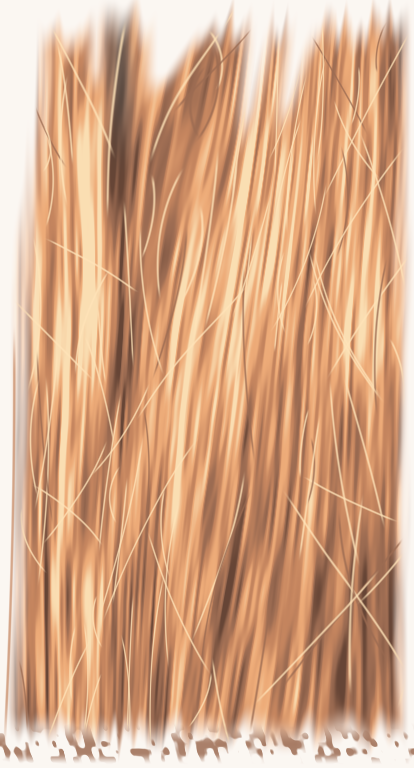
This texture is drawn by a WebGL 1 fragment shader. Its source:

```glsl
precision highp float;
// Draws a hanging bundle of copper and blond hair with frayed ends on a pale ground.
uniform vec2 u_resolution;

const float ASPECT = 0.539;
const vec3 PAPER = vec3(0.985, 0.968, 0.95);
const vec3 SHADOW = vec3(0.40, 0.27, 0.21);
const vec3 BROWN = vec3(0.61, 0.42, 0.32);
const vec3 COPPER = vec3(0.77, 0.52, 0.37);
const vec3 AMBER = vec3(0.93, 0.67, 0.47);
const vec3 BLOND = vec3(0.98, 0.87, 0.70);
const vec3 ASH = vec3(0.50, 0.46, 0.43);

float hash(vec2 p) {
  return fract(sin(dot(p, vec2(127.1, 311.7))) * 43758.5453);
}

float noise(vec2 p) {
  vec2 i = floor(p);
  vec2 f = fract(p);
  f = f * f * (3.0 - 2.0 * f);
  float low = mix(hash(i), hash(i + vec2(1.0, 0.0)), f.x);
  float high = mix(hash(i + vec2(0.0, 1.0)), hash(i + 1.0), f.x);
  return mix(low, high, f.y);
}

float bell(float x, float width) {
  return exp(-x * x / (width * width));
}

// Straightens the leaning, slightly wavy locks into vertical lines.
float flowX(vec2 uv) {
  float lean = 0.28 * bell(uv.x - 0.55, 0.27) * (uv.y - 0.5);
  float wave = 0.035 * (noise(uv * vec2(5.0, 3.5)) - 0.5);
  return uv.x - lean + wave;
}

// Fine fibres, thin tufts and broad locks, each centred on zero.
float fibres(float s, float y) {
  float fine = noise(vec2(s * 115.0, y * 9.0)) - 0.5;
  float tuft = noise(vec2(s * 52.0 + 7.0, y * 5.0)) - 0.5;
  float lock = noise(vec2(s * 13.0 + 31.0, y * 3.0)) - 0.5;
  return 0.75 * fine + 0.55 * tuft + 0.45 * lock;
}

vec3 hairRamp(float t) {
  vec3 c = mix(SHADOW, BROWN, smoothstep(-0.1, 0.22, t));
  c = mix(c, COPPER, smoothstep(0.2, 0.45, t));
  c = mix(c, AMBER, smoothstep(0.43, 0.7, t));
  return mix(c, BLOND, smoothstep(0.68, 1.0, t));
}

// Soft wedge opening upward from its foot to a half width at the top.
float gap(vec2 uv, vec2 foot, float topX, float halfWidth) {
  float rise = (uv.y - foot.y) / (1.0 - foot.y);
  float d = abs(uv.x - mix(foot.x, topX, rise)) - halfWidth * rise;
  return (1.0 - smoothstep(-0.025, 0.03, d)) * smoothstep(0.0, 0.35, rise);
}

// Coverage of the bundle, ragged along the fibres.
float bundle(vec2 uv, float s) {
  float ragged = noise(vec2(s * 60.0, uv.y * 6.0)) - 0.5;
  float left = 0.045 + 0.06 * smoothstep(0.6, 1.0, uv.y) - 0.03 * smoothstep(0.3, 0.0, uv.y);
  float x = uv.x + 0.025 * ragged;
  float cover = smoothstep(left - 0.02, left + 0.045, x);
  cover *= 1.0 - smoothstep(0.945, 0.995, x);
  cover *= 1.0 - smoothstep(0.93, 0.99, uv.y + 0.05 * ragged);
  cover *= smoothstep(0.025, 0.075, uv.y + 0.045 * ragged);
  cover *= 1.0 - gap(uv, vec2(0.23, 0.87), 0.235, 0.018);
  cover *= 1.0 - gap(uv, vec2(0.36, 0.86), 0.45, 0.09);
  cover *= 1.0 - gap(uv, vec2(0.58, 0.79), 0.64, 0.035);
  cover *= 1.0 - gap(uv, vec2(0.67, 0.81), 0.745, 0.04);
  return cover;
}

// Curved hair around a centre, given half its height, side sweep and bend.
float strand(vec2 p, vec2 centre, float reach, float sweep, float bend, float width) {
  float t = (p.y - centre.y) / reach;
  float dx = p.x - centre.x - sweep * t - bend * t * t;
  float slope = (sweep + 2.0 * bend * t) / reach * ASPECT;
  float d = abs(dx) * ASPECT / sqrt(1.0 + slope * slope);
  float blur = 0.6 / u_resolution.y + 0.0004;
  float line = 1.0 - smoothstep(width - blur, width + blur, d);
  return line * (1.0 - smoothstep(0.75, 1.0, abs(t)));
}

void main() {
  vec2 uv = gl_FragCoord.xy / u_resolution;
  float s = flowX(uv);
  float cover = bundle(uv, s);

  // Body tone: bright middle, darker ends, deep partings.
  float tone = 0.46 + fibres(s, uv.y) + 0.2 * bell(uv.y - 0.6, 0.22);
  tone += 0.25 * (noise(vec2((s - 0.2 * uv.y) * 75.0, uv.y * 12.0)) - 0.5);
  float parting = bell(uv.x - 0.29, 0.03) * smoothstep(0.32, 0.5, uv.y);
  float hollow = bell(uv.x - 0.68, 0.04) * bell(uv.y - 0.5, 0.12);
  tone -= 0.36 * parting + 0.25 * hollow;
  vec3 hair = hairRamp(tone);
  hair = mix(hair, ASH * (0.7 + 0.7 * tone), 0.65 * parting * smoothstep(0.75, 0.9, uv.y));
  vec3 color = mix(PAPER, hair, cover);

  // Loose hairs, mostly blond, some dark, a few swept far sideways.
  for (int i = 0; i < 100; i++) {
    float id = float(i);
    vec2 centre = vec2(hash(vec2(id, 1.0)), 0.05 + 0.9 * hash(vec2(id, 2.0)));
    float reach = 0.03 + 0.11 * hash(vec2(id, 3.0));
    float turn = 2.0 * hash(vec2(id, 4.0)) - 1.0;
    float bend = 0.05 * (hash(vec2(id, 5.0)) - 0.5);
    float line = strand(vec2(s, uv.y), centre, reach, 0.02 * turn + 0.13 * turn * turn * turn, bend, 0.0011);
    vec3 tint = mix(BROWN, BLOND + 0.02, step(0.22, hash(vec2(id, 6.0))));
    color = mix(color, tint, 0.8 * line * smoothstep(0.1, 0.7, cover));
  }
  color = mix(color, COPPER, 0.7 * strand(uv, vec2(0.03, 0.3), 0.28, 0.012, -0.008, 0.0016));

  // Dark cut tips scattered under the lower edge.
  float tips = noise(vec2((uv.x + 0.5 * uv.y) * 75.0, uv.y * 95.0));
  float band = smoothstep(0.004, 0.02, uv.y) * (1.0 - smoothstep(0.03, 0.06, uv.y));
  color = mix(color, BROWN, 0.85 * band * smoothstep(0.55, 0.75, tips));
  gl_FragColor = vec4(color, 1.0);
}
```
